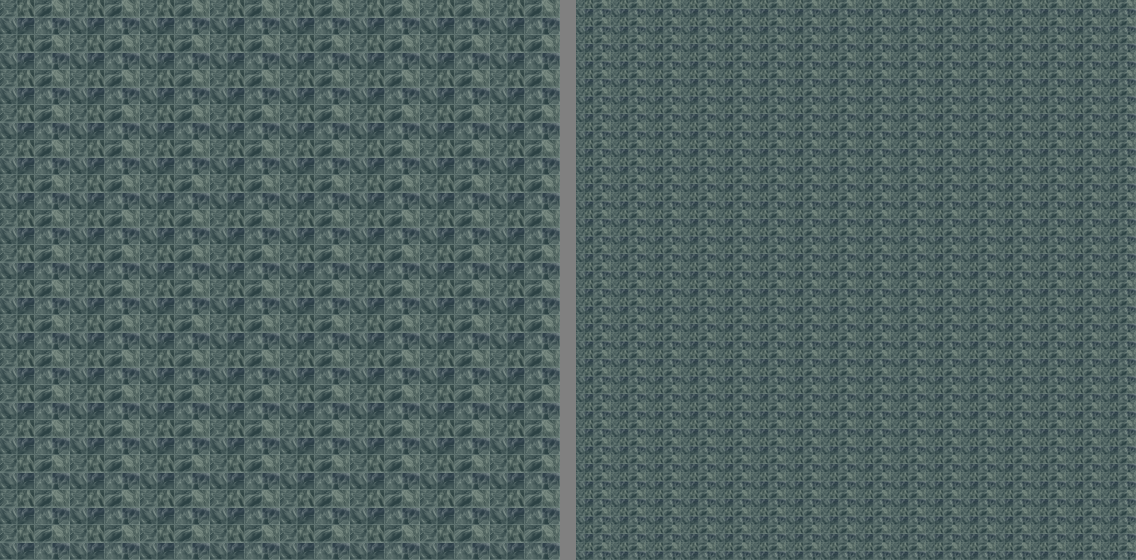
Left: one tile. Right: repeated 2 by 2.
Give the GLSL for this texture, as a WebGL 1 fragment shader.

```glsl
precision highp float;

uniform vec2 u_resolution;

const vec2 REPEATS = vec2(8.0, 16.0);     // blocks across and down
const vec2 BLOCK = vec2(4.0, 2.0);        // tiles in a block
const float GROUT_WIDTH = 0.045;          // in tile units
const float GROUT_STRENGTH = 0.50;
const float GROUT_ACCENT = 0.3;           // extra on every second joint
const vec2 GRAIN_SCALE = vec2(2.2, 4.8);  // along and across the veins
const float WARP = 1.0;
const float BASE_TONE = 0.205;
const float CLOUD_CONTRAST = 1.20;
const float VEIN_CONTRAST = 0.50;
const float TILE_CONTRAST = 0.05;

const vec3 DEEP_TEAL = vec3(0.174, 0.258, 0.268);
const vec3 PALE_SAGE = vec3(0.495, 0.565, 0.538);
const vec3 SLATE_TINT = vec3(0.004, -0.012, 0.020);
const vec3 GREEN_TINT = vec3(0.006, 0.004, -0.006);
const vec3 GROUT = vec3(0.530, 0.605, 0.585);

float hash(vec2 p) {
  return fract(sin(dot(p, vec2(127.1, 311.7))) * 4375.85);
}

float noise(vec2 p) {
  vec2 i = floor(p);
  vec2 f = fract(p);
  f = f * f * (3.0 - 2.0 * f);
  return mix(mix(hash(i), hash(i + vec2(1.0, 0.0)), f.x),
             mix(hash(i + vec2(0.0, 1.0)), hash(i + 1.0), f.x), f.y);
}

float fbm(vec2 p) {
  float sum = 0.0;
  float amplitude = 0.57;
  for (int i = 0; i < 3; i++) {
    sum += amplitude * noise(p);
    p = p * 2.03 + 17.3;
    amplitude *= 0.5;
  }
  return sum;
}

vec2 rotate(vec2 p, float angle) {
  float c = cos(angle);
  float s = sin(angle);
  return vec2(c * p.x + s * p.y, c * p.y - s * p.x);
}

// Share of a pixel covered by a joint, also when thinner than the pixel
float jointCoverage(float position, float pixel) {
  float d = abs(fract(position - 0.5 * GROUT_WIDTH + 0.5) - 0.5);
  float halfPixel = 0.5 * pixel;
  float halfJoint = 0.5 * GROUT_WIDTH;
  float overlap = min(d + halfPixel, halfJoint) - max(d - halfPixel, -halfJoint);
  return clamp(overlap / pixel, 0.0, 1.0);
}

// Clouded stone with veins; each tile of the block has its own grain
vec3 marble(vec2 uv, vec2 tile) {
  float oddColumn = mod(tile.x, 2.0);
  float greenRow = tile.y;
  float rising = abs(oddColumn - greenRow);
  float seed = hash(tile + 3.7);

  float angle = mix(2.1, 0.55, rising) + 0.5 * (seed - 0.5);
  vec2 p = rotate(uv - 0.5, angle) * GRAIN_SCALE + tile * vec2(13.7, 29.3) + 40.0;
  p += WARP * (vec2(noise(uv * 2.6 + seed * 50.0), noise(uv * 2.6 + seed * 80.0 + 9.0)) - 0.5);

  float cloud = fbm(p);
  float ridge = 1.0 - abs(2.0 * fbm(p * 0.85 + 61.0) - 1.0);
  float vein = pow(clamp(ridge, 0.0, 1.0), 5.0);

  float lightTile = mix(1.0 - oddColumn, oddColumn, greenRow);
  float tone = BASE_TONE + TILE_CONTRAST * (2.0 * lightTile - 1.0)
             + CLOUD_CONTRAST * (cloud - 0.5) + VEIN_CONTRAST * vein;
  vec3 stone = mix(DEEP_TEAL, PALE_SAGE, clamp(tone, 0.0, 1.0));

  // Slate blue gathers at the top of alternate tiles
  float slate = smoothstep(0.15, 0.85, uv.y + 0.5 * (cloud - 0.5));
  slate *= (1.0 - greenRow) * mix(0.2, 1.0, oddColumn);
  return stone + SLATE_TINT * slate + GREEN_TINT * greenRow * oddColumn;
}

void main() {
  vec2 tiles = REPEATS * BLOCK;
  vec2 grid = gl_FragCoord.xy / u_resolution * tiles;
  vec2 pixel = tiles / u_resolution;
  vec2 tile = mod(floor(grid), BLOCK);
  vec2 uv = fract(grid);

  // Joints run along the right and bottom side of each tile
  vec2 joint = vec2(jointCoverage(1.0 - uv.x, pixel.x), jointCoverage(uv.y, pixel.y));
  vec2 strength = GROUT_STRENGTH + GROUT_ACCENT * vec2(1.0 - mod(tile.x, 2.0), tile.y);
  strength *= 0.8 + 0.4 * vec2(noise(uv * 4.0 + tile * 7.0), noise(uv * 4.0 + tile * 5.0 + 31.0));
  joint *= strength;

  vec3 color = mix(marble(uv, tile), GROUT, clamp(max(joint.x, joint.y), 0.0, 1.0));
  gl_FragColor = vec4(color, 1.0);
}
```
